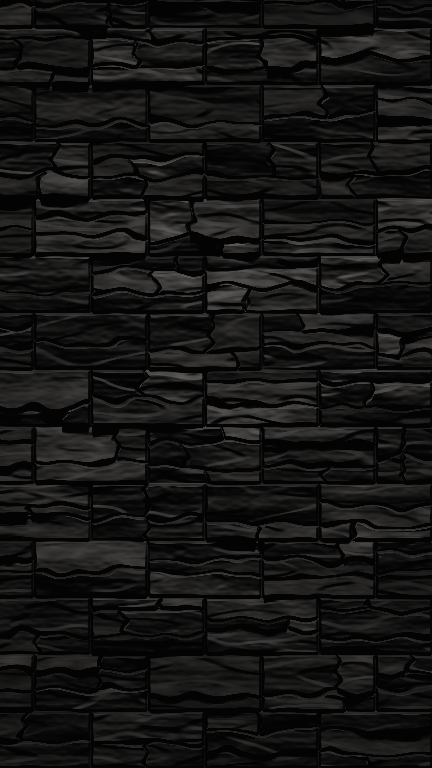
Reproduce this texture procedurally as a WebGL 1 fragment shader.

```glsl
precision highp float;
uniform vec2 u_resolution;

#define COURSE 0.0742
#define PANEL 0.1484
#define BEVEL 0.0035
#define CLEFT 0.006
#define SHADOW_SLOPE 0.7
#define SHADOW_STEP 0.0025
#define LIGHT_DIR vec3(0.1, 0.75, 0.65)
#define LIGHT_GAIN 0.29
#define AMBIENT 0.011
#define GLOW_CENTRE vec2(0.3, 0.6)
#define TINT vec3(1.02, 1.0, 0.97)

float hash(vec2 c) {
  return fract(sin(dot(c, vec2(127.1, 311.7))) * 43758.545);
}

vec2 gradientAt(vec2 c) {
  float angle = 6.2832 * hash(c);
  return vec2(cos(angle), sin(angle));
}

float noise(vec2 p) {
  vec2 i = floor(p), f = fract(p);
  vec2 u = f * f * f * (f * (f * 6.0 - 15.0) + 10.0);
  vec2 e = vec2(1.0, 0.0);
  float low = mix(dot(gradientAt(i), f), dot(gradientAt(i + e), f - e), u.x);
  float high = mix(dot(gradientAt(i + e.yx), f - e.yx),
                   dot(gradientAt(i + 1.0), f - 1.0), u.x);
  return mix(low, high, u.y);
}

// Finds the stone at p: xy = random seed, z = edge distance, w = height above its middle
vec4 stoneAt(vec2 p) {
  float row = floor(p.y / COURSE);
  vec2 g = vec2(p.x / PANEL + 0.2 + 0.5 * mod(row, 2.0), p.y / COURSE);
  vec2 panel = floor(g), f = fract(g);

  // Ragged inner splits, straight panel borders
  vec2 wobble = vec2(noise(p * vec2(30.0, 60.0)), noise(p * vec2(22.0, 30.0) + 9.0));
  f += vec2(0.1, 0.22) * wobble * 4.0 * f * (1.0 - f);

  // Two or three strips per panel
  float a = mix(0.25, 0.48, hash(panel + 3.1));
  float b = hash(panel + 5.7) > 0.6 ? 1.0 : mix(0.6, 0.8, hash(panel + 8.3));
  float strip = step(a, f.y) + step(b, f.y);
  float lo = strip < 0.5 ? 0.0 : (strip < 1.5 ? a : b);
  float hi = strip < 0.5 ? a : (strip < 1.5 ? b : 1.0);

  // Some strips are cut into two stones
  vec2 id = panel + vec2(0.37, 0.53) * (strip + 1.0);
  float cut = hash(id) > 0.5 ? mix(0.22, 0.78, hash(id + 2.9)) : 1.0;
  float side = step(cut, f.x);
  float left = side * cut;
  float right = mix(cut, 1.0, side);

  float dx = min(f.x - left, right - f.x) * PANEL;
  float dy = min(f.y - lo, hi - f.y) * COURSE;
  vec2 seed = vec2(hash(id + side * 4.1 + 1.3), hash(id + side * 6.7 + 7.9));
  return vec4(seed, min(dx, dy), (f.y - 0.5 * (lo + hi)) * COURSE);
}

// Relief of the split slate faces
float height(vec2 p) {
  vec4 s = stoneAt(p);
  vec2 q = p + s.xy * 7.0;
  float rough = mix(0.15, 1.0, s.y);
  float h = mix(0.005, 0.018, s.x);
  h += s.w * mix(-0.4, 0.35, fract(s.x * 5.3 + s.y));
  h += 0.008 * noise(q * vec2(9.0, 30.0));
  h += CLEFT * rough * smoothstep(-0.09, 0.09, noise(q * vec2(11.0, 45.0)));
  h += 0.002 * rough * noise(q * vec2(14.0, 140.0));
  h += 0.0008 * noise(q * vec2(80.0, 170.0));
  return h * smoothstep(0.0, BEVEL, s.z);
}

// Light from above, blocked by ledges higher up
float shadowAt(vec2 p, float h) {
  float block = 0.0;
  for (int i = 1; i <= 8; i++) {
    float t = float(i) * SHADOW_STEP;
    block = max(block, height(p + vec2(0.05, 1.0) * t) - h - t * SHADOW_SLOPE);
  }
  return 1.0 - smoothstep(0.0, 0.0035, block);
}

void main() {
  vec2 p = gl_FragCoord.xy / u_resolution.y;
  vec2 e = vec2(0.0012, 0.0);
  float h = height(p);
  vec2 slope = vec2(height(p + e) - h, height(p + e.yx) - h) / e.x;
  vec3 normal = normalize(vec3(-slope, 1.0));
  float lit = max(dot(normal, normalize(LIGHT_DIR)), 0.0);

  // Stone tone and the wide pool of light
  float tone = mix(0.5, 1.2, fract(stoneAt(p).x * 9.7));
  tone *= 1.0 + 0.4 * noise(p * vec2(35.0, 90.0));
  vec2 away = (p - GLOW_CENTRE) / vec2(0.5, 0.55);
  float glow = mix(0.35, 1.0, exp(-dot(away, away)));

  float value = AMBIENT + LIGHT_GAIN * tone * glow * lit * lit * shadowAt(p, h);
  gl_FragColor = vec4(value * TINT, 1.0);
}
```
